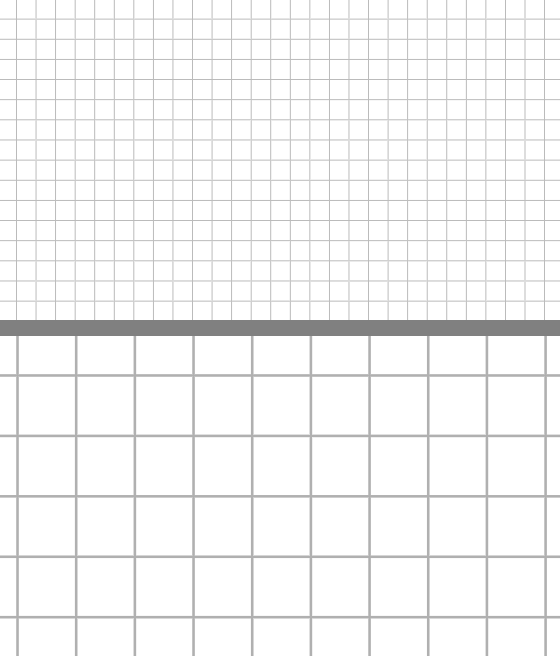
Top: the whole. Bottom: its middle third, enlarged.
This pattern is drawn by a Shadertoy shader. Its source:

```glsl
// Share of a pixel-wide window at distance d that a line of the given width covers
vec2 lineCoverage(vec2 d, float width, float pixel) {
    vec2 upper = min(d + 0.5 * pixel, vec2(0.5 * width));
    vec2 lower = max(d - 0.5 * pixel, vec2(-0.5 * width));
    return clamp((upper - lower) / pixel, 0.0, 1.0);
}

void mainImage(out vec4 fragColor, in vec2 fragCoord) {
    // Canvas height is one unit
    float pixel = 1.0 / iResolution.y;
    vec2 uv = fragCoord * pixel;

    // Signed distance to the nearest vertical and horizontal line
    vec2 pitch = vec2(0.06112, 0.06295);
    vec2 firstLine = vec2(0.0515, 0.0590);
    vec2 cell = (uv - firstLine) / pitch;
    vec2 d = (fract(cell + 0.5) - 0.5) * pitch;

    // Grey ruling on white paper
    vec2 ruling = lineCoverage(d, 0.0027, pixel);
    float ink = max(ruling.x, ruling.y);
    fragColor = vec4(mix(vec3(1.0), vec3(0.69), ink), 1.0);
}
```
